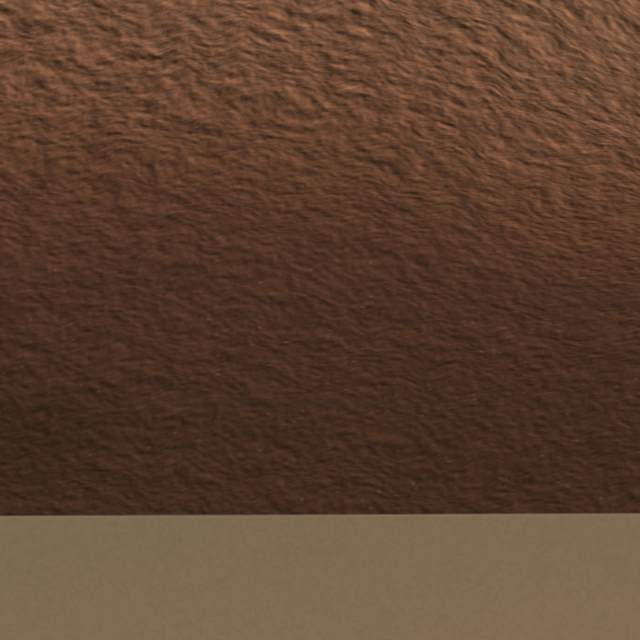
This texture is drawn by a WebGL 1 fragment shader. Its source:

```glsl
precision highp float;
// Brushed brown hide above a plain tan strip, lit from the upper right.
// A depth-driven colour ramp is modulated by noise relief along a bent grain;
// faint scratches, soft glints and a fine weave finish the surfaces.

#define STRIP_LEFT 0.194
#define STRIP_RIGHT 0.198
#define COARSE_GRAIN vec2(36.0, 80.0)
#define FINE_GRAIN vec2(85.0, 165.0)
#define GRAIN_BEND 0.36
#define RELIEF_TOP 0.78
#define RELIEF_LOW 0.58
#define GLINT_CELLS vec2(75.0, 120.0)
#define WEAVE_CELLS 210.0

uniform vec2 u_resolution;

float hash(vec2 p) {
  vec3 q = fract(p.xyx * 0.1031);
  q += dot(q, q.yzx + 33.33);
  return fract((q.x + q.y) * q.z);
}

float noise(vec2 p) {
  vec2 cell = floor(p);
  vec2 f = fract(p);
  f = f * f * (3.0 - 2.0 * f);
  float low = mix(hash(cell), hash(cell + vec2(1.0, 0.0)), f.x);
  float high = mix(hash(cell + vec2(0.0, 1.0)), hash(cell + vec2(1.0)), f.x);
  return mix(low, high, f.y);
}

float fbm(vec2 p) {
  float sum = 0.0;
  float weight = 0.5;
  for (int i = 0; i < 3; i++) {
    sum += weight * noise(p);
    p = p * 2.03 + vec2(17.3, 9.1);
    weight *= 0.5;
  }
  return sum;
}

// Height difference towards the light: bright on one flank, dark on the other.
float relief(vec2 p) {
  vec2 toLight = vec2(0.22, 0.38);
  return fbm(p + toLight) - fbm(p - toLight);
}

// Shear the plane so the grain falls away towards the upper right.
vec2 grainSpace(vec2 uv) {
  float side = max(uv.x - 0.3, 0.0);
  float bend = GRAIN_BEND * side * side * smoothstep(0.35, 0.95, uv.y);
  float wave = 0.018 * (noise(uv * vec2(6.0, 8.0)) - 0.5)
             + 0.016 * (noise(uv * 21.0) - 0.5);
  return vec2(uv.x, uv.y + 0.07 * uv.x * uv.y + bend + wave);
}

vec3 hideRamp(float depth) {
  vec3 c = mix(vec3(0.455, 0.318, 0.230), vec3(0.415, 0.278, 0.200),
               smoothstep(-0.08, 0.16, depth));
  c = mix(c, vec3(0.352, 0.228, 0.163), smoothstep(0.10, 0.32, depth));
  c = mix(c, vec3(0.292, 0.189, 0.138), smoothstep(0.24, 0.47, depth));
  return mix(c, vec3(0.262, 0.171, 0.121), smoothstep(0.42, 0.72, depth));
}

// Soft, unevenly worn mark along a segment, fading at both ends.
float scratch(vec2 p, vec2 a, vec2 b, float width) {
  vec2 ab = b - a;
  float t = clamp(dot(p - a, ab) / dot(ab, ab), 0.0, 1.0);
  float d = length(p - a - ab * t);
  float fade = smoothstep(0.0, 0.15, t) * smoothstep(1.0, 0.8, t);
  fade *= 0.5 + 0.7 * noise(p * 38.0);
  return fade * (1.0 - smoothstep(0.0, width, d));
}

// Sparse highlights on raised fibres, with varied size and strength.
float glints(vec2 p) {
  p *= GLINT_CELLS;
  vec2 cell = floor(p);
  vec2 centre = 0.4 + 0.2 * vec2(hash(cell + 3.7), hash(cell + 8.2));
  float d = length(fract(p) - centre);
  float strength = smoothstep(0.90, 1.0, hash(cell + 21.0));
  return strength * (1.0 - smoothstep(0.0, 0.4, d));
}

vec3 hide(vec2 uv) {
  float rightSide = smoothstep(0.55, 1.0, uv.x) * smoothstep(0.4, 0.75, uv.y);
  float depth = 1.0 - uv.y - 0.11 * rightSide;
  depth += 0.04 * (noise(uv * vec2(4.0, 7.0) + 5.0) - 0.5);
  float nap = 1.0 - smoothstep(0.08, 0.46, depth);
  vec2 g = grainSpace(uv);
  float bumps = relief(g * COARSE_GRAIN) * mix(0.45, 0.9, nap)
              + 0.85 * relief(g * FINE_GRAIN + 31.0);
  float mottle = fbm(g * vec2(22.0, 50.0) + 11.0) - 0.44;
  float light = 1.0 + bumps * mix(RELIEF_LOW, RELIEF_TOP, nap) + 0.16 * mottle;
  vec3 c = hideRamp(depth) * light;
  c += vec3(0.08, 0.06, 0.045) * glints(g) * smoothstep(0.9, 0.5, uv.y);
  // Scratches and the shaded left corner
  float marks = 0.50 * scratch(uv, vec2(0.632, 0.800), vec2(0.770, 0.628), 0.006)
              + 0.30 * scratch(uv, vec2(0.800, 0.539), vec2(1.040, 0.536), 0.006)
              + 0.28 * scratch(uv, vec2(0.150, 0.371), vec2(0.760, 0.370), 0.008);
  c = mix(c, vec3(0.240, 0.200, 0.165), marks);
  vec2 corner = (uv - vec2(0.0, 0.31)) * vec2(5.0, 11.0);
  return c * (1.0 - 0.11 * exp(-dot(corner, corner)));
}

vec3 strip(vec2 uv, float below) {
  float warm = clamp(0.45 * uv.x + 2.5 * below + 0.2 * (noise(uv * 5.0) - 0.5), 0.0, 1.0);
  vec3 c = mix(vec3(0.482, 0.412, 0.318), vec3(0.512, 0.420, 0.320), warm);
  float weave = noise(uv * WEAVE_CELLS) - 0.5;
  c *= 1.0 + 0.045 * weave + 0.02 * (fbm(uv * vec2(25.0, 35.0)) - 0.44);
  return c + 0.03 * exp(-below * below * 90000.0);
}

void main() {
  vec2 uv = gl_FragCoord.xy / u_resolution;
  float soft = max(1.0 / u_resolution.y, 0.0022);
  float below = mix(STRIP_LEFT, STRIP_RIGHT, uv.x) - uv.y;
  vec3 upper = hide(uv) * (1.0 - 0.08 * exp(-max(-below, 0.0) * 180.0));
  vec3 colour = mix(upper, strip(uv, below), smoothstep(-soft, soft, below));
  gl_FragColor = vec4(clamp(colour, 0.0, 1.0), 1.0);
}
```
